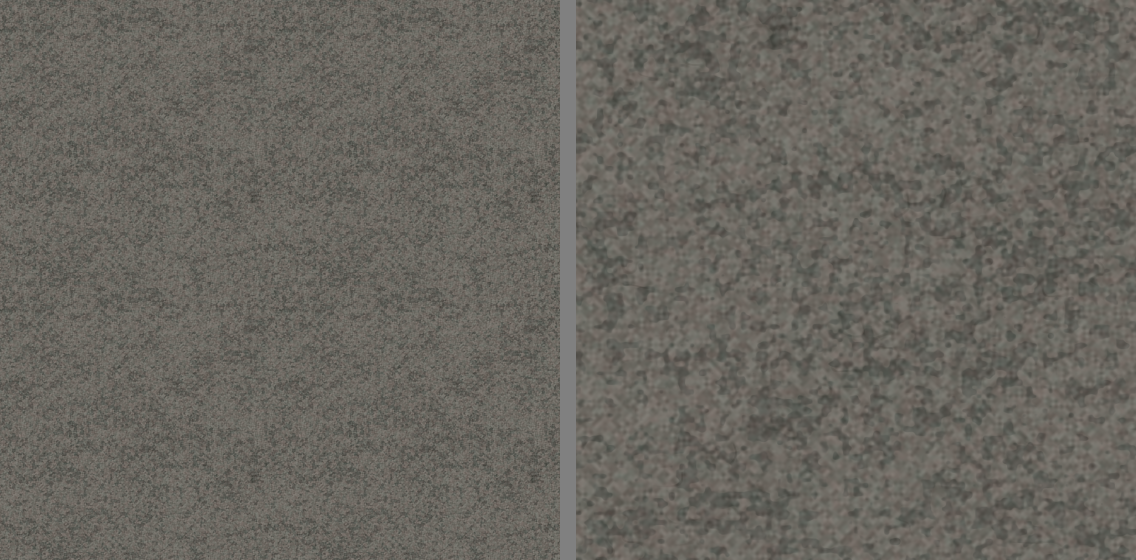
Left, the full canvas; right, a detail of the centre.
Write a WebGL 2 fragment shader that draws this texture.

```glsl
#version 300 es
// Weathered grey concrete: clustered small pits, hairline chips and crisp sandy grain.
precision highp float;

#define TILES 2.0
#define BLOTCH_CELLS vec2(11.0, 13.0)
#define PIT_CELLS vec2(82.0, 90.0)
#define CHIP_CELLS vec2(26.0, 34.0)
#define GRAIN_CELLS vec2(149.0)
#define BLOTCH_AMOUNT 0.02
#define PIT_DEPTH 0.066
#define CHIP_DEPTH 0.04
#define GRAIN_AMOUNT 0.115
#define RELIEF_AMOUNT 0.03
#define TINT_AMOUNT 0.035
#define STONE vec3(0.434, 0.419, 0.391)

uniform vec2 u_resolution;
out vec4 outColor;

float hash(vec2 p) {
    return fract(sin(dot(p, vec2(127.1, 311.7))) * 43758.5453);
}

// Value noise that wraps after a whole number of cells per tile
float wrapNoise(vec2 p, vec2 cells, float seed) {
    vec2 q = p * cells;
    vec2 cell = floor(q);
    vec2 f = q - cell;
    f = f * f * (3.0 - 2.0 * f);
    vec2 a = mod(cell, cells);
    vec2 b = mod(cell + 1.0, cells);
    float low = mix(hash(a + seed), hash(vec2(b.x, a.y) + seed), f.x);
    float high = mix(hash(vec2(a.x, b.y) + seed), hash(b + seed), f.x);
    return mix(low, high, f.y);
}

// Octaves of wrapping noise, normalised to 0..1
float wrapFbm(vec2 p, vec2 cells, float seed, int octaves) {
    float sum = 0.0, total = 0.0, weight = 1.0;
    for (int i = 0; i < octaves; i++) {
        sum += weight * wrapNoise(p, cells, seed + float(i) * 17.3);
        total += weight;
        weight *= 0.75;
        cells *= 2.0;
    }
    return sum / total;
}

void main() {
    vec2 p = fract(gl_FragCoord.xy / u_resolution * TILES);

    // Blotches decide where the pits cluster
    float blotch = wrapFbm(p, BLOTCH_CELLS, 3.1, 3) - 0.5;
    float wear = smoothstep(-0.18, 0.18, -blotch);

    // Small ragged pits, lit slightly from the upper left
    float height = wrapFbm(p, PIT_CELLS, 7.7, 2);
    float lit = wrapFbm(p + vec2(-0.003, 0.004), PIT_CELLS, 7.7, 2);
    float pit = 1.0 - smoothstep(-0.1, 0.1, height - 0.35 - 0.12 * wear);

    // Broken hairline chips along a noise contour
    float contour = abs(wrapFbm(p, CHIP_CELLS, 23.4, 2) - 0.5);
    float chip = 1.0 - smoothstep(0.01, 0.06, contour);
    chip *= wear * smoothstep(0.52, 0.72, wrapNoise(p, CHIP_CELLS, 71.2));

    // Fine sand on a diagonal lattice, whose whole-number shear still wraps
    vec2 diagonal = vec2(p.x + p.y, p.y - p.x);
    float grain = wrapNoise(diagonal, GRAIN_CELLS, 11.9) - 0.5;

    // Drift between warm and greenish grey
    float tint = wrapFbm(p, PIT_CELLS, 91.3, 2) - 0.5;

    vec3 color = STONE + BLOTCH_AMOUNT * blotch + GRAIN_AMOUNT * grain;
    color -= PIT_DEPTH * pit * vec3(1.1, 0.95, 0.88);
    color -= CHIP_DEPTH * chip;
    color += RELIEF_AMOUNT * (height - lit);
    color += TINT_AMOUNT * tint * vec3(1.0, -0.5, -0.3);
    outColor = vec4(color, 1.0);
}
```
